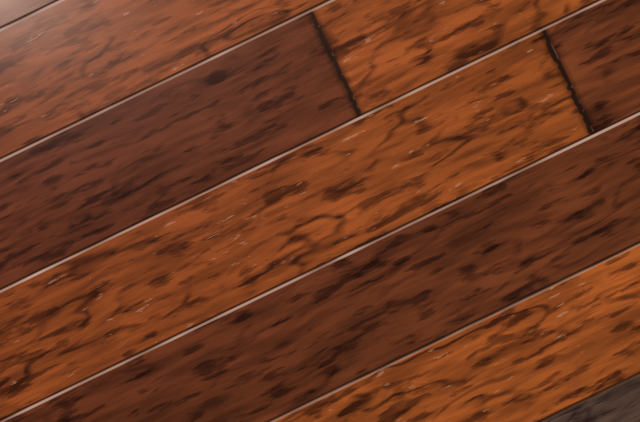
A Shadertoy shader for this texture:

```glsl
// Diagonal hardwood planks with dark figured grain, pale bevels and a soft sheen.

const vec2 ALONG = vec2(0.9005, 0.4349);   // plank direction
const float PLANK_WIDTH = 0.279;
const float PLANK_LENGTH = 2.9;

const vec3 AMBER  = vec3(0.61, 0.32, 0.135);
const vec3 WALNUT = vec3(0.41, 0.215, 0.115);
const vec3 ASH    = vec3(0.33, 0.25, 0.20);
const vec3 BEVEL  = vec3(0.74, 0.61, 0.55);
const vec3 GAP    = vec3(0.13, 0.075, 0.055);
const vec3 SHEEN  = vec3(0.80, 0.66, 0.59);

float hash(vec2 p) {
    vec3 q = fract(p.xyx * 0.1031);
    q += dot(q, q.yzx + 33.33);
    return fract((q.x + q.y) * q.z);
}

float noise(vec2 p) {
    vec2 i = floor(p), f = fract(p);
    f = f * f * (3.0 - 2.0 * f);
    return mix(mix(hash(i), hash(i + vec2(1, 0)), f.x),
               mix(hash(i + vec2(0, 1)), hash(i + vec2(1, 1)), f.x), f.y);
}

float fbm(vec2 p) {
    float sum = 0.0, amp = 0.5;
    for (int i = 0; i < 4; i++) {
        sum += amp * noise(p);
        p = p * 2.03 + 17.3;
        amp *= 0.5;
    }
    return sum;
}

// Antialiased line of a given half width
float line(float d, float halfWidth, float px) {
    return 1.0 - smoothstep(halfWidth - px, halfWidth + px, abs(d));
}

// End joint of each row, staggered by a quadratic step
float jointPosition(float row) {
    return mod(1.562 - 0.877 * row + 0.4 * row * row, PLANK_LENGTH);
}

// Darkness of the grain: arched rings, long fibres and short pores
float grain(vec2 q, float figure) {
    vec2 warp = vec2(0.0, 0.025 * (fbm(q * vec2(5.0, 11.0)) - 0.5));
    vec2 s = q + warp;
    float field = fbm(s * vec2(2.2, 8.0));
    float ring = abs(fract(field * 7.0) - 0.5) * 2.0;
    float patches = smoothstep(0.3, 0.65, fbm(q * vec2(7.0, 22.0) + 5.0));
    float arches = smoothstep(0.55, 1.0, ring) * patches;
    float fibres = fbm(s * vec2(9.0, 75.0));
    float pores = smoothstep(0.50, 0.72, fbm(s * vec2(15.0, 65.0) + 41.0));
    return clamp(0.65 * figure * arches + 0.6 * pores
                 + 1.1 * (fibres - 0.42), -0.15, 1.0);
}

vec3 plankColor(vec2 p, vec2 q, vec2 id) {
    float amber = mod(id.x + id.y, 2.0);
    vec3 base = mix(WALNUT, AMBER, amber) * mix(0.94, 1.06, hash(id + 70.0));
    base = mix(base, ASH, step(id.x, -2.5));

    // Redder and deeper towards the upper left
    float red = exp(-1.3 * length(p - vec2(0.0, 1.0)));
    base *= mix(vec3(1), vec3(0.72, 0.55, 0.80), red);
    base *= 0.82 + 0.36 * fbm(q * vec2(3.0, 9.0) + 90.0);

    float dark = grain(q, mix(0.55, 1.0, amber));
    vec3 color = base * (1.0 - dark * vec3(0.58, 0.62, 0.55));

    // Sparse glints inside open pores
    float glint = smoothstep(0.70, 0.80, fbm(q * vec2(22.0, 85.0) + 130.0));
    return mix(color, BEVEL, 0.4 * glint * amber);
}

void mainImage(out vec4 fragColor, in vec2 fragCoord) {
    float px = 1.0 / iResolution.y;
    vec2 p = fragCoord * px;
    float u = dot(p, ALONG);
    float w = dot(p, vec2(-ALONG.y, ALONG.x));

    // Plank layout
    float row = floor(w / PLANK_WIDTH);
    float fromJoint = u - jointPosition(row);
    vec2 id = vec2(row, floor(fromJoint / PLANK_LENGTH));
    vec2 shift = 12.0 * vec2(hash(id + 31.0), hash(id + 57.0));
    vec3 color = plankColor(p, vec2(u, w) + shift, id);

    // Ragged dark end joints with worn specks
    float toJoint = fromJoint - PLANK_LENGTH * round(fromJoint / PLANK_LENGTH);
    float rough = noise(vec2(w * 95.0, row * 7.0)) - 0.5;
    float joint = line(toJoint + 0.004 * rough, 0.0055 + 0.003 * rough, px);
    color *= 1.0 - 0.3 * line(toJoint, 0.012, 0.008);
    color = mix(color, GAP, 0.88 * joint);
    float speck = smoothstep(0.15, 0.4, rough) * line(toJoint - 0.004, 0.0015, px);
    color = mix(color, BEVEL, 0.3 * speck);

    // Broad reflection, then long bevels that fade to the lower right
    float glow = exp(-3.5 * length((p - vec2(0.0, 1.0)) * vec2(0.9, 1.4)));
    color = mix(color, SHEEN, 0.85 * glow);
    float seam = round(w / PLANK_WIDTH);
    float toSeam = w - seam * PLANK_WIDTH;
    float wear = noise(vec2(u * 13.0, seam * 9.0));
    float shine = mix(0.15, 0.85, smoothstep(-2.3, 0.3, seam)) * (0.65 + 0.5 * wear);
    color = mix(color, GAP, 0.7 * line(toSeam - 0.003, 0.0035, px));
    color = mix(color, BEVEL, shine * line(toSeam + 0.001, 0.0026 + 0.001 * wear, px));

    fragColor = vec4(color, 1.0);
}
```
